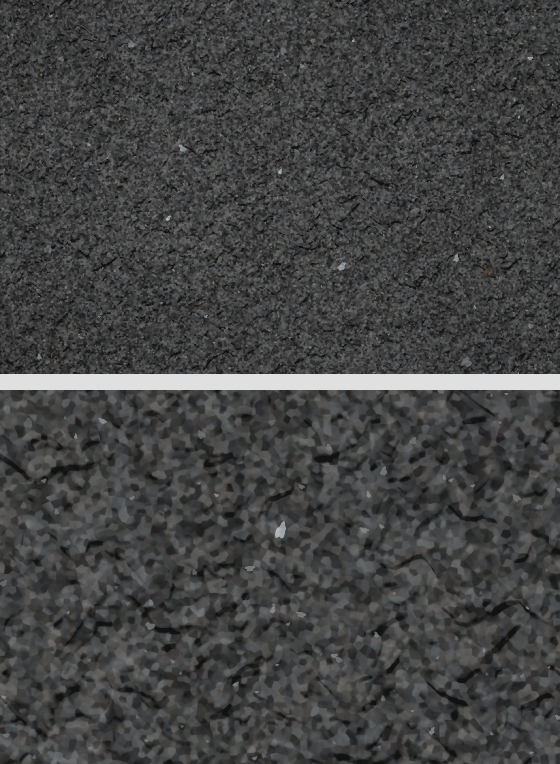
Top, the full canvas; bottom, a detail of the centre.
A WebGL 2 fragment shader for this texture:

```glsl
#version 300 es
precision highp float;
// Worn dark asphalt: gritty grain, shadowed crevices, pale specks and a few pebbles.
uniform vec2 u_resolution;
out vec4 fragColor;

vec3 hash3(vec2 cell) {
    vec3 q = fract(cell.xyx * vec3(0.1031, 0.1030, 0.0973));
    q += dot(q, q.yxz + 33.33);
    return fract((q.xxy + q.yzz) * q.zyx);
}

// Smooth cellular noise: each cell has its own level, blended at the borders.
float stones(vec2 p, float sharpness) {
    vec2 cell = floor(p);
    float sum = 0.0, total = 1e-20;
    for (int y = -1; y <= 1; y++) {
        for (int x = -1; x <= 1; x++) {
            vec2 c = cell + vec2(x, y);
            vec3 h = hash3(c);
            vec2 d = c + h.xy - p;
            float weight = exp(-sharpness * dot(d, d));
            sum += weight * h.z;
            total += weight;
        }
    }
    return sum / total;
}

// Scattered irregular chips: x = coverage, y = random tone, z = random tint.
vec3 chips(vec2 p, float scale, float density, float minSize, float maxSize) {
    p *= scale;
    float blur = 0.8 * scale / u_resolution.y;
    vec2 cell = floor(p);
    vec3 result = vec3(0.0);
    for (int y = -1; y <= 1; y++) {
        for (int x = -1; x <= 1; x++) {
            vec2 c = cell + vec2(x, y);
            vec3 place = hash3(c + 17.0);
            vec3 look = hash3(c + 91.0);
            if (place.z > density) continue;
            vec2 d = p - c - place.xy;
            float turn = 6.2832 * look.x;
            d = mat2(cos(turn), -sin(turn), sin(turn), cos(turn)) * d;
            d.y *= 1.0 + 0.9 * look.y;
            float angle = atan(d.y, d.x + 1e-6);
            float radius = mix(minSize, maxSize, look.z * look.z);
            radius *= 1.0 + 0.16 * sin(3.0 * angle + turn) + 0.1 * sin(5.0 * angle);
            float cover = 1.0 - smoothstep(-blur, blur, length(d) - radius);
            if (cover > result.x) result = vec3(cover, look.y, fract(look.x * 7.0));
        }
    }
    return result;
}

// Relief of embedded stones, bent by layered sines.
float relief(vec2 p) {
    p += 0.006 * sin(p.yx * 47.0 + 1.5) + 0.003 * sin(p.yx * 113.0 + p * 61.0);
    return 0.5 * stones(p * 20.0, 16.0)
         + 0.3 * stones(p * 43.0 + 7.0, 14.0)
         + 0.2 * stones(p * 90.0 + 3.0, 10.0);
}

void main() {
    vec2 p = gl_FragCoord.xy / u_resolution.y;
    vec2 uv = gl_FragCoord.xy / u_resolution;

    // Fine grit over broad, faint patches
    float tone = 0.25;
    tone += 0.20 * (stones(p * 175.0, 10.0) - 0.5);
    tone += 0.11 * (stones(p * 88.0 + 31.0, 10.0) - 0.5);
    tone += 0.04 * (stones(p * 5.0 + 11.0, 4.0) - 0.5);

    // Light from above: shaded crevices and faintly lit rims
    float slope = relief(p + vec2(-0.0012, 0.004)) - relief(p);
    float roughness = mix(0.6, 1.25, stones(p * 7.0 + 23.0, 5.0));
    tone -= 0.15 * roughness * smoothstep(0.03, 0.19, slope);
    tone += 0.28 * roughness * max(-slope, 0.0);

    // Slight falloff toward the borders
    vec2 offset = uv - 0.5;
    tone *= 1.04 - 0.26 * dot(offset, offset);
    tone = max(tone, 0.07);

    // Grey with a trace of warm and cool mineral colour
    float tint = stones(p * 120.0 + 57.0, 8.0) - 0.5;
    vec3 color = tone * (vec3(0.99, 1.0, 0.995) + tint * vec3(0.07, 0.0, -0.07));

    // Dull embedded stones
    vec3 dull = chips(p + 3.7, 13.0, 0.22, 0.10, 0.24);
    color = mix(color, mix(vec3(0.19, 0.20, 0.20), vec3(0.34, 0.35, 0.35), dull.y), 0.45 * dull.x);

    // Tiny bright specks
    vec3 speck = chips(p, 70.0, 0.13, 0.10, 0.30);
    color = mix(color, mix(0.36, 0.60, speck.y) * vec3(0.98, 1.0, 1.0), 0.8 * speck.x);

    // Sparse pale pebbles, rarely rust coloured
    vec3 pebble = chips(p + 9.1, 14.0, 0.12, 0.05, 0.19);
    vec3 mineral = mix(vec3(0.42, 0.44, 0.45), vec3(0.67, 0.70, 0.71), pebble.y);
    mineral = mix(mineral, vec3(0.52, 0.29, 0.15), step(0.96, pebble.z));
    color = mix(color, mineral + 0.6 * (tone - 0.25), 0.9 * pebble.x);

    fragColor = vec4(color, 1.0);
}
```
